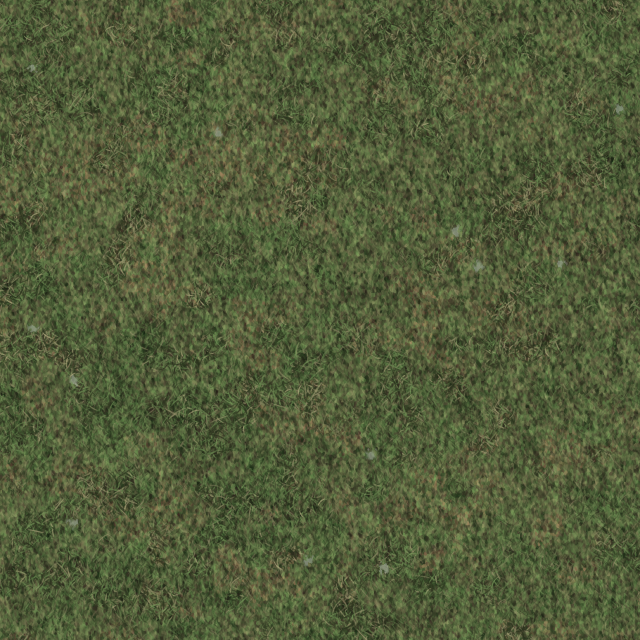
Give the GLSL for this texture, as a WebGL 2 fragment shader.

```glsl
#version 300 es
precision highp float;
// Rough meadow turf seen from above: a soft fibrous olive ground, broken by
// clumps of lush grass and dry straw. Smooth cellular noise sets the ground and
// the clumps; layers of jittered, bent strokes form the separate blades.

#define OLIVE vec3(0.335, 0.355, 0.228)
#define GREEN vec3(0.335, 0.405, 0.240)
#define SHADE vec3(0.170, 0.205, 0.115)
#define LEAF vec3(0.400, 0.510, 0.300)
#define STRAW vec3(0.590, 0.570, 0.420)
#define EARTH vec3(0.420, 0.330, 0.225)
#define BLADE_LAYERS 9
#define BLADE_GRIDS vec2(125.0, 46.0)
#define BLADE_WIDTH 0.0010
#define BLADE_SOFTNESS 0.0012
#define FIBRE_CONTRAST 0.62
#define FLOWER_SHARE 0.08

uniform vec2 u_resolution;
out vec4 fragColor;

// Three even random values for a cell.
vec3 hash3(vec2 cell, int seed) {
  uvec3 v = uvec3(ivec3(ivec2(cell), seed) + 1024);
  v = v * 1664525u + 1013904223u;
  v.x += v.y * v.z;
  v.y += v.z * v.x;
  v.z += v.x * v.y;
  v ^= v >> 16u;
  v.x += v.y * v.z;
  v.y += v.z * v.x;
  v.z += v.x * v.y;
  return vec3(v >> 8u) / 16777216.0;
}

// Smooth cellular noise: three random tones blended around scattered points.
vec3 cellTones(vec2 p, int seed) {
  vec2 base = floor(p);
  vec3 sum = vec3(0.0);
  float total = 0.0;
  for (int y = -1; y <= 1; y++) {
    for (int x = -1; x <= 1; x++) {
      vec2 cell = base + vec2(x, y);
      vec2 away = p - cell - hash3(cell, seed).xy;
      float weight = exp(-6.0 * dot(away, away));
      sum += weight * hash3(cell, seed + 1);
      total += weight;
    }
  }
  return sum / total;
}

// Paints one layer of blades, one bent and tapered stroke per cell.
vec3 paintBlades(vec3 colour, vec2 uv, float grid, int seed, float wild, float dry) {
  vec2 p = uv * grid + hash3(vec2(seed), 7).xy;
  vec2 base = floor(p);
  float soft = grid * max(BLADE_SOFTNESS, 0.6 / u_resolution.y);
  for (int y = -1; y <= 1; y++) {
    for (int x = -1; x <= 1; x++) {
      vec2 cell = base + vec2(x, y);
      vec3 place = hash3(cell, seed);
      vec3 kind = hash3(cell, seed + 1);
      float angle = 1.65 + (place.z - 0.5) * mix(1.7, 2.8, wild);
      vec2 dir = vec2(cos(angle), sin(angle));
      vec2 rel = p - cell - place.xy;
      float along = dot(rel, dir);
      float across = dot(rel, vec2(-dir.y, dir.x)) + (kind.y - 0.5) * along * along;
      float t = abs(along) / mix(0.35, 0.9, kind.x);
      float width = grid * BLADE_WIDTH * (1.0 - 0.5 * t);
      float cover = 1.0 - smoothstep(width - soft, width + soft, abs(across));
      cover *= 1.0 - smoothstep(0.55, 1.0, t);
      // Shaded, leafy or dry blade
      float pick = fract(kind.z * 7.0);
      vec3 tint = mix(SHADE, LEAF, step(0.46, pick));
      tint = mix(tint, STRAW, step(0.90 - 0.24 * dry, pick));
      tint *= 0.84 + 0.32 * kind.y;
      float strength = mix(0.24, 0.85, wild) * (0.35 + 0.65 * kind.z);
      colour = mix(colour, tint, cover * strength);
    }
  }
  return colour;
}

// Small faded flower heads, ragged by the fibre tone.
float flowers(vec2 uv, float ragged) {
  vec2 p = uv * 13.0;
  vec2 cell = floor(p);
  vec3 h = hash3(cell, 90);
  float d = length(p - cell - mix(vec2(0.2), vec2(0.8), h.xy));
  float head = 1.0 - smoothstep(0.03, 0.12, d + (ragged - 0.5) * 0.14);
  return head * step(h.z, FLOWER_SHARE);
}

void main() {
  vec2 uv = gl_FragCoord.xy / u_resolution.y;

  // Clump masks and fibre tones
  vec3 broad = cellTones(uv * 6.0, 10);
  vec3 patches = cellTones(uv * vec2(23.0, 27.0), 20);
  vec3 fibre = cellTones(uv * vec2(175.0, 95.0) + vec2(uv.y * 25.0, 0.0), 30);
  vec3 grain = cellTones(uv * vec2(270.0, 210.0), 40);
  vec3 clump = smoothstep(0.46, 0.76, mix(broad, patches, 0.7));
  float wild = clump.x;
  float dry = clump.y;
  float lush = clump.z * (1.0 - dry);

  // Ground: olive to green, darker in clumps, bare earth in dry spots
  vec3 colour = mix(OLIVE, GREEN, clamp(0.3 + lush + 1.2 * (fibre.y - 0.5), 0.0, 1.0));
  colour = mix(colour, EARTH, 0.55 * dry * smoothstep(0.45, 0.8, grain.y));
  colour *= 1.0 - 0.16 * wild - 0.10 * lush;
  colour *= 1.0 + FIBRE_CONTRAST * (fibre.x + grain.x - 1.0) + 0.12 * (broad.y - 0.5);
  colour += (grain.z - 0.5) * vec3(0.07, -0.02, 0.03);

  // Blades from fine to coarse
  for (int i = 0; i < BLADE_LAYERS; i++) {
    float step01 = float(i) / float(BLADE_LAYERS - 1);
    float grid = mix(BLADE_GRIDS.x, BLADE_GRIDS.y, step01);
    float show = max(wild, 0.45 * lush) * mix(0.75, 1.0, step01);
    colour = paintBlades(colour, uv, grid, 100 + 2 * i, show, dry);
  }

  colour = mix(colour, vec3(0.62, 0.66, 0.58), 0.65 * flowers(uv, grain.x));
  fragColor = vec4(clamp(colour, 0.0, 1.0), 1.0);
}
```
